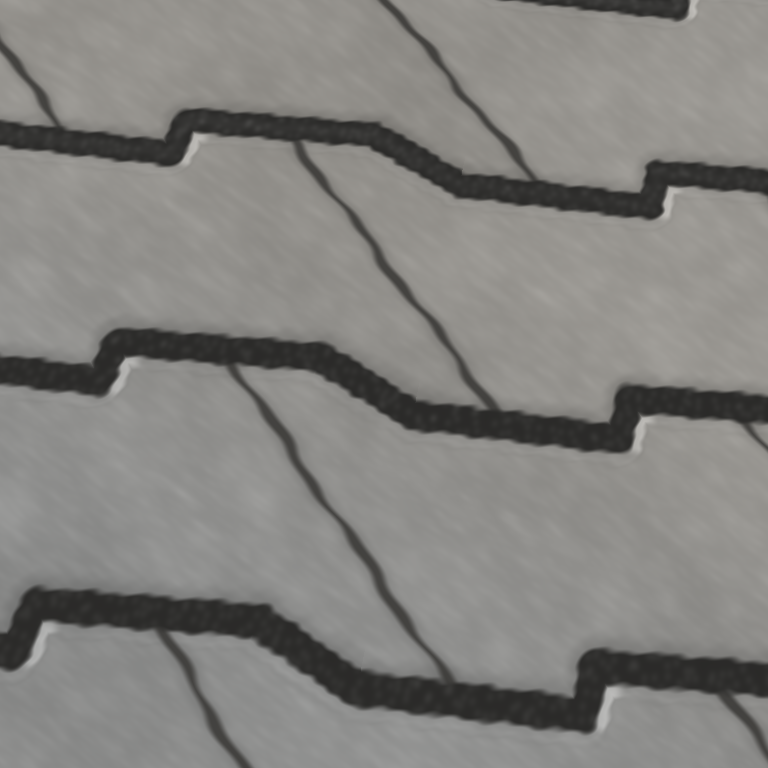
This texture is drawn by a Shadertoy shader. Its source:

```glsl
// Interlocking concrete pavers seen at a slant: wide stepped grooves between courses,
// thin slanted joints within them. The plane is unprojected to (period, course)
// units, then grooves come from a folded segment distance and wear from cells and sines.

vec2 hash2(vec2 p) {
    vec3 q = fract(p.xyx * vec3(0.1031, 0.1030, 0.0973));
    q += dot(q, q.yzx + 33.33);
    return fract((q.xx + q.yz) * q.zy);
}

// Cellular noise: smoothly blended distance to scattered points, centred near zero
float cells(vec2 p) {
    vec2 id = floor(p), f = fract(p);
    float sum = 0.0;
    for (int y = -1; y <= 1; y++)
    for (int x = -1; x <= 1; x++) {
        vec2 o = vec2(x, y);
        vec2 r = o + hash2(id + o) - f;
        sum += exp(-7.0 * dot(r, r));
    }
    return sum - 0.45;
}

float segment(vec2 p, vec2 a, vec2 b) {
    vec2 ab = b - a;
    return length(p - a - ab * clamp(dot(p - a, ab) / dot(ab, ab), 0.0, 1.0));
}

// Height of the stepped course edge, f in -0.4 .. 0.6
float edgeHeight(float f) {
    if (f < 0.0) return 0.08;
    return f < 0.403 ? mix(-0.08, -0.108, f / 0.403)
                     : mix(-0.108, 0.08, (f - 0.403) / 0.197);
}

// Distance to that edge, with the period stretched so both axes have equal scale
float edgeDistance(vec2 p) {
    const vec2 s = vec2(2.2, 1.0);
    p *= s;
    float d = segment(p, s * vec2(-0.42, 0.08), s * vec2(-0.001, 0.085));
    d = min(d, segment(p, s * vec2(-0.001, 0.085), s * vec2(0.006, -0.08)));
    d = min(d, segment(p, s * vec2(0.006, -0.08), s * vec2(0.403, -0.108)));
    d = min(d, segment(p, s * vec2(0.403, -0.108), s * vec2(0.6, 0.08)));
    return min(d, segment(p, s * vec2(0.6, 0.08), s * vec2(0.65, 0.08)));
}

void mainImage(out vec4 fragColor, in vec2 fragCoord) {
    vec2 uv = fragCoord / iResolution.xy;
    uv.y = 1.0 - uv.y;

    // Perspective: x counts repeats along a course, y counts courses downward
    vec2 g = inverse(mat2(vec2(0.6185, 0.069), 0.0788 * uv - vec2(0.1029, -0.2552)))
           * (uv - vec2(0.2318, 0.1771));
    float f = fract(g.x + 0.4) - 0.4;
    float course = floor(g.y - edgeHeight(f));
    vec2 local = vec2(f, g.y - floor(g.y + 0.5));

    // Wide groove, slightly ragged
    float ragged = 0.004 * sin(g.x * 61.0 + 2.0 * sin(g.y * 37.0)) + 0.003 * sin(g.x * 143.0 + g.y * 90.0);
    float d = edgeDistance(local) + ragged;
    float groove = 1.0 - smoothstep(0.045, 0.07, d);

    // Thin joint, wandering and varying in width
    float t = g.y - course;
    float wander = 0.006 * sin(t * 15.0 + course * 2.0) + 0.003 * sin(t * 43.0 + course);
    float across = g.x - 0.257 - 0.486 * t + wander;
    float jd = abs(fract(across + 0.5) - 0.5) * 1.5;
    float jointWidth = 0.015 + 0.006 * sin(t * 21.0 + course * 4.0) * sin(t * 8.0 + g.x);
    float joint = 1.0 - smoothstep(jointWidth - 0.012, jointWidth + 0.014, jd);

    // Stone: per-paver tone, broad drift, mottling and diagonal trowel streaks
    vec2 tone = hash2(vec2(floor(across), course) + 17.0);
    vec2 along = mat2(0.8, -0.6, 0.6, 0.8) * uv;
    float mottle = 0.6 * cells(uv * 9.0) + 0.4 * cells(uv * 23.0 + 5.0);
    float streak = cells(along * vec2(16.0, 62.0)) + 0.5 * cells(along * vec2(45.0, 110.0));
    vec3 stone = mix(vec3(0.585, 0.575, 0.555), vec3(0.55, 0.552, 0.548),
                     smoothstep(0.2, 1.0, uv.y - 0.5 * uv.x + 0.25));
    stone += 0.024 * (tone.x - 0.5) + 0.03 * mottle + 0.016 * streak;
    stone += 0.012 * sin(uv.x * 7.0 + 2.0 * sin(uv.y * 5.0));

    // Soft shade near gaps and a pale worn lip on the lower side of the step
    stone *= 1.0 - 0.13 * (1.0 - smoothstep(0.055, 0.13, d)) - 0.1 * (1.0 - smoothstep(0.01, 0.06, jd));
    float rim = smoothstep(0.05, 0.07, d) * (1.0 - smoothstep(0.085, 0.11, d));
    float lower = step(edgeHeight(f), local.y);
    float stepLip = smoothstep(0.01, 0.03, f) * (1.0 - smoothstep(0.045, 0.07, f))
                  * smoothstep(-0.06, 0.0, local.y) * (1.0 - smoothstep(0.11, 0.15, local.y));
    stone += rim * lower * (0.05 + 0.14 * stepLip);

    // Gaps: near black, with grey dust toward the groove centre
    vec3 gap = vec3(0.18, 0.178, 0.172) + 0.03 * cells(g * vec2(50.0, 22.0));
    gap += 0.05 * (1.0 - smoothstep(0.0, 0.5, uv.y)) * (1.0 - smoothstep(0.0, 0.05, d));
    vec3 color = mix(stone, vec3(0.22, 0.215, 0.205), 0.85 * joint);
    color = mix(color, gap, groove);
    fragColor = vec4(color, 1.0);
}
```
